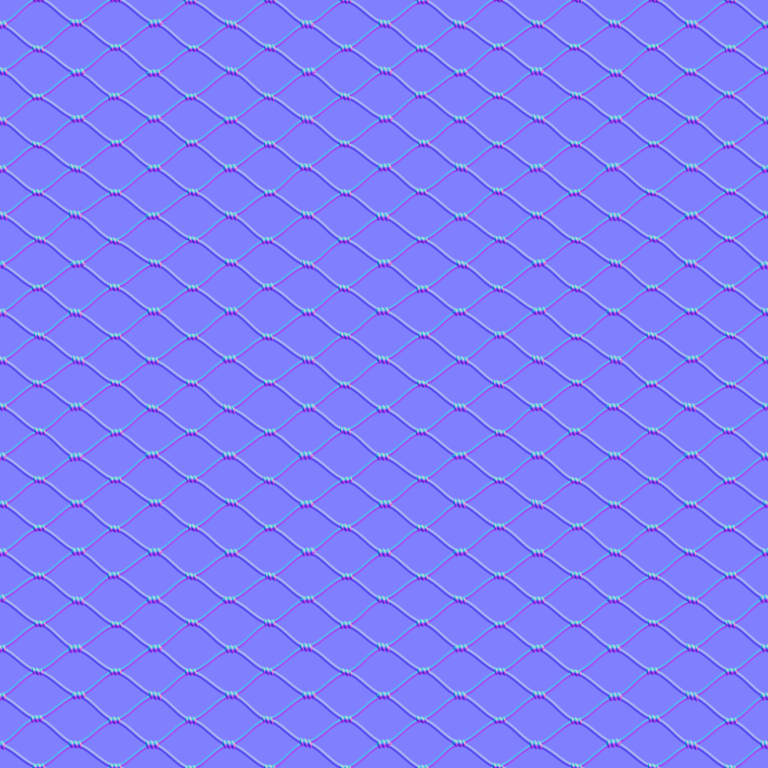
A Shadertoy shader for this texture map:

```glsl
const vec2 LATTICE = vec2(20.0, 32.0);   // half-steps: 10 x 16 meshes
const vec2 JITTER = vec2(0.0022, 0.0016);
const float WIRE_RADIUS = 0.0031;
const float WIRE_RELIEF = 0.0015;
const vec2 KNOT_SIZE = vec2(0.0088, 0.0053);
const float KNOT_RELIEF = 0.0038;
const float COIL_PITCH = 0.0056;

vec2 hash22(vec2 p) {
    vec3 q = fract(p.xyx * vec3(0.1031, 0.1030, 0.0973));
    q += dot(q, q.yzx + 33.33);
    return fract((q.xx + q.yz) * q.zy);
}

// Random pair per lattice node, wrapping at the canvas edges
vec2 nodeRandom(vec2 node, float seed) {
    return hash22(mod(node, LATTICE) + seed);
}

vec2 knotCentre(vec2 node) {
    return node / LATTICE + JITTER * (2.0 * nodeRandom(node, 7.0) - 1.0);
}

// Smooth rounded profile: 1 at the axis, 0 beyond the radius
float roundProfile(float x) {
    float k = max(1.0 - x * x, 0.0);
    return k * k;
}

// S-curved strand from a to b, level where it enters the knots
float wireHeight(vec2 p, vec2 a, vec2 b, float radius, float relief) {
    vec2 span = b - a;
    float t = (p.x - a.x) / span.x;
    if (t < 0.0 || t > 1.0) return 0.0;
    const float bend = 0.75;
    float ease = mix(t, t * t * (3.0 - 2.0 * t), bend);
    float slope = span.y / span.x * mix(1.0, 6.0 * t * (1.0 - t), bend);
    float dist = (p.y - a.y - span.y * ease) / sqrt(1.0 + slope * slope);
    return relief * roundProfile(dist / radius);
}

// Short wrapped coil binding two strands
float knotHeight(vec2 p, vec2 size, float tilt, float phase) {
    p.y -= tilt * p.x;
    float turn = 6.2832 * (p.x + 0.22 * p.y) / COIL_PITCH + phase;
    float ridge = 0.5 + 0.5 * cos(turn);
    float body = roundProfile(p.y / (size.y * mix(0.82, 1.08, ridge)));
    float ends = 1.0 - smoothstep(0.72, 1.0, abs(p.x) / size.x);
    return KNOT_RELIEF * body * ends * mix(0.68, 1.0, ridge);
}

float meshHeight(vec2 uv) {
    vec2 base = floor(uv * LATTICE);
    float height = 0.0;
    for (int i = -1; i <= 1; i++) {
        for (int j = -2; j <= 2; j++) {
            vec2 node = base + vec2(i, j);
            // Knots occupy every other node, like a chequerboard
            if (mod(node.x + node.y, 2.0) < 0.5) continue;
            vec2 centre = knotCentre(node);
            vec2 upper = knotCentre(node + vec2(1.0, 1.0));
            vec2 lower = knotCentre(node + vec2(1.0, -1.0));
            height = max(height, wireHeight(uv, centre, lower, WIRE_RADIUS, WIRE_RELIEF));
            height = max(height, wireHeight(uv, centre, upper, WIRE_RADIUS * 0.88, WIRE_RELIEF * 0.85));

            vec2 vary = nodeRandom(node, 51.0);
            float columnScale = mix(1.05, 0.92, mod(node.x, 2.0));
            vec2 size = KNOT_SIZE * columnScale * mix(vec2(0.92), vec2(1.08), vary);
            float tilt = 0.3 * (vary.x - 0.5) - 0.06;
            height = max(height, knotHeight(uv - centre, size, tilt, 2.4 * (vary.y - 0.5)));
        }
    }
    return height;
}

// Tangent-space normal from central differences of the relief
vec3 meshNormal(vec2 uv, vec2 eps) {
    vec2 dx = vec2(eps.x, 0.0);
    vec2 dy = vec2(0.0, eps.y);
    vec2 gradient = vec2(meshHeight(uv + dx) - meshHeight(uv - dx),
                         meshHeight(uv + dy) - meshHeight(uv - dy)) / (2.0 * eps);
    return normalize(vec3(-gradient, 1.0));
}

void mainImage(out vec4 fragColor, in vec2 fragCoord) {
    vec2 uv = fragCoord / iResolution.xy;
    vec2 eps = max(0.5 / iResolution.xy, vec2(0.0006));

    // Average four sub-samples to soften the edges
    vec3 normal = vec3(0.0);
    for (int s = 0; s < 4; s++) {
        vec2 offset = (vec2(s % 2, s / 2) - 0.5) * 0.5;
        normal += meshNormal(uv + offset / iResolution.xy, eps);
    }
    fragColor = vec4(0.5 + 0.5 * normal / 4.0, 1.0);
}
```
